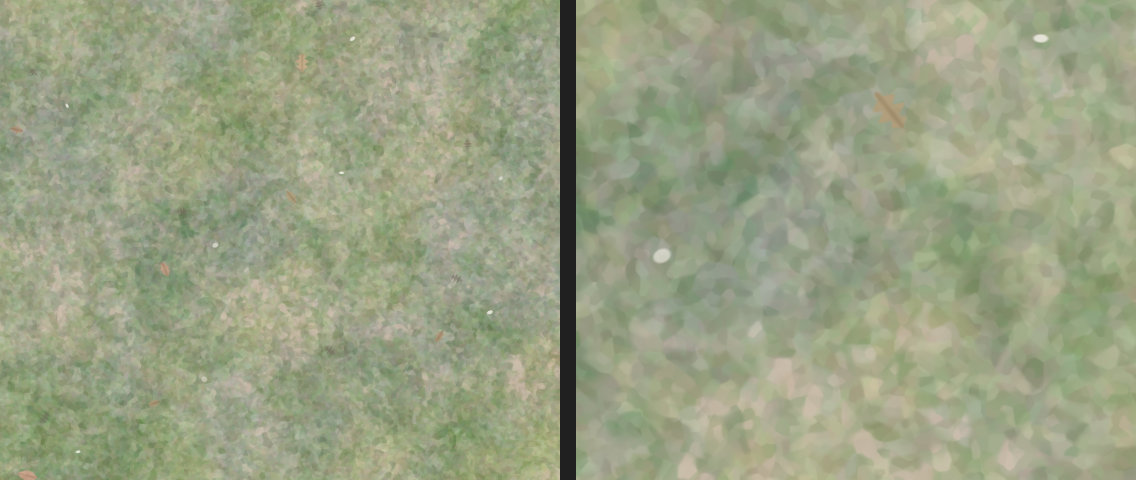
Left, the full canvas; right, a detail of the centre.
This texture is drawn by a Shadertoy shader. Its source:

```glsl
// Pale, worn autumn lawn seen from above, with a few fallen leaves and petals.

const vec3 LAWN = vec3(0.606, 0.636, 0.524);        // average grass colour
const vec3 STRAW = vec3(0.80, 0.735, 0.665);        // driest blades and bare soil
const vec3 DRY_SHIFT = vec3(0.120, 0.068, 0.108);   // from green towards dry
const vec3 YELLOW_SHIFT = vec3(0.025, 0.018, -0.050);
const vec3 RED_SHIFT = vec3(0.035, -0.022, 0.012);
const vec3 LEAF_PINK = vec3(0.81, 0.63, 0.55);
const vec3 LEAF_TAN = vec3(0.75, 0.68, 0.52);
const vec3 PETAL = vec3(0.91, 0.90, 0.86);
const vec3 DEBRIS = vec3(0.43, 0.38, 0.34);
const vec2 BARE_SPOT = vec2(0.62, 0.74);
const float BARE_AMOUNT = 0.45;
const int LEAVES = 7;
const int PETALS = 8;
const int DEBRIS_BITS = 7;
const float LEAF_LENGTH = 0.020;
const float TAU = 6.28318;

vec3 hash3(vec2 p) {
    vec3 q = fract(p.xyx * vec3(0.1031, 0.1030, 0.0973));
    q += dot(q, q.yxz + 33.33);
    return fract((q.xxy + q.yzz) * q.zyx);
}

mat2 rotation(float angle) {
    float c = cos(angle), s = sin(angle);
    return mat2(c, -s, s, c);
}

// Soft cellular noise: three values around zero, blended between
// randomly turned cells that are longer than wide.
vec3 cells(vec2 p, float stretch, float crisp) {
    vec2 id = floor(p);
    vec3 sum = vec3(0.0);
    float total = 1e-6;
    for (int y = -1; y <= 1; y++)
    for (int x = -1; x <= 1; x++) {
        vec2 cell = id + vec2(x, y);
        vec3 h = hash3(cell);
        vec2 d = p - cell - 0.15 - 0.7 * h.xy;
        vec2 blade = rotation(TAU * h.z) * d * vec2(stretch, 1.0 / stretch);
        float w = exp(-crisp * dot(blade, blade)) * smoothstep(1.15, 0.2, length(d));
        sum += w * (hash3(cell + 57.0) - 0.5);
        total += w;
    }
    return sum / total;
}

vec3 grass(vec2 p) {
    // Each layer holds dryness, lightness and hue.
    vec3 patches = cells(rotation(0.4) * p * 5.0 + 20.0, 1.2, 3.0);
    vec3 clumps = cells(rotation(1.1) * p * 13.0 + 70.0, 1.3, 3.5);
    vec3 tufts = cells(rotation(0.7) * p * 36.0 + 130.0, 1.4, 5.0);
    vec3 blades = cells(rotation(0.2) * p * 72.0 + 210.0, 1.6, 7.0);
    vec3 tips = cells(rotation(0.9) * p * 125.0 + 340.0, 1.6, 7.0);

    float lower = smoothstep(0.4, 0.0, p.y);
    vec2 toBare = (p - BARE_SPOT + 0.08 * clumps.yz) * vec2(13.0, 8.0);
    float dry = patches.x + 0.85 * clumps.x + 0.6 * tufts.x + 0.65 * blades.x + 0.4 * tips.x;
    dry += BARE_AMOUNT * exp(-dot(toBare, toBare)) - 0.18 * lower;
    float light = 0.03 * patches.y + 0.03 * clumps.y + 0.04 * tufts.y
                + 0.075 * blades.y + 0.06 * tips.y;
    float yellow = patches.z + 0.6 * clumps.z + 0.7 * blades.z + 0.35 * lower;
    float red = 0.8 * tufts.z + 0.8 * tips.z;

    vec3 color = LAWN + DRY_SHIFT * dry + light + YELLOW_SHIFT * yellow + RED_SHIFT * red;
    return mix(color, STRAW, 0.65 * smoothstep(0.55, 1.0, dry));
}

// Pointed oval along x with wavy lobes; negative inside.
float leafShape(vec2 q, float size, float lobes) {
    float t = clamp(q.x / size, -1.0, 1.0);
    float halfWidth = size * 0.5 * (1.0 - t * t) * (1.0 + lobes * sin(t * 11.0));
    return max(abs(q.y) - halfWidth, abs(q.x) - size);
}

// Evenly spread scatter position for item i.
vec2 scatter(int i, vec2 start, float aspect) {
    return fract(start + float(i) * vec2(0.7549, 0.5698)) * vec2(aspect, 1.0);
}

void mainImage(out vec4 fragColor, in vec2 fragCoord) {
    vec2 p = fragCoord / iResolution.y;
    float aspect = iResolution.x / iResolution.y;
    float soft = max(0.0016, 1.0 / iResolution.y);
    vec3 color = grass(p);

    // Dark bits of twig and soil
    for (int i = 0; i < DEBRIS_BITS; i++) {
        vec3 h = hash3(vec2(i, 11));
        vec2 q = rotation(TAU * h.x) * (p - scatter(i, vec2(0.06, 0.85), aspect));
        float d = leafShape(q, mix(0.007, 0.013, h.y), 0.5);
        color = mix(color, DEBRIS, 0.5 * smoothstep(2.0 * soft, -2.0 * soft, d));
    }

    // Fallen leaves, some lobed, with a faint midrib
    for (int i = 0; i < LEAVES; i++) {
        vec3 h = hash3(vec2(i, 29));
        vec2 q = rotation(TAU * h.x) * (p - scatter(i, vec2(0.52, 0.59), aspect));
        float size = LEAF_LENGTH * mix(0.6, 1.2, h.y);
        float d = leafShape(q, size, 0.5 * h.z);
        vec3 tone = mix(LEAF_PINK, LEAF_TAN, h.z) * mix(0.88, 1.03, h.y);
        tone -= 0.07 * smoothstep(2.0 * soft, 0.0, abs(q.y));
        tone += 0.06 * cells(p * 110.0, 1.3, 5.0).x;
        color = mix(color, tone, 0.9 * smoothstep(soft, -soft, d));
    }

    // Small white petals
    for (int i = 0; i < PETALS; i++) {
        vec3 h = hash3(vec2(i, 47));
        vec2 q = rotation(TAU * h.x) * (p - scatter(i, vec2(0.61, 0.64), aspect));
        float d = length(q * vec2(1.0, mix(1.0, 1.8, h.z))) - mix(0.003, 0.0065, h.y);
        color = mix(color, PETAL, mix(0.55, 0.95, h.z) * smoothstep(soft, -soft, d));
    }

    fragColor = vec4(clamp(color, 0.0, 1.0), 1.0);
}
```
